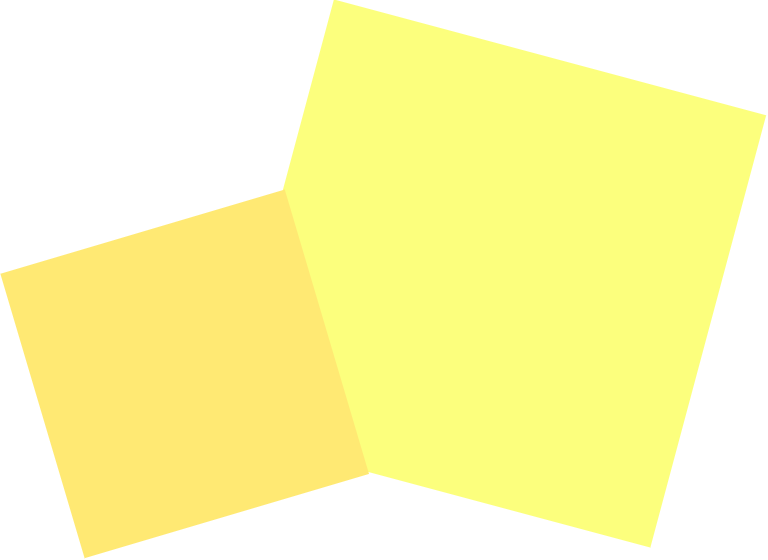
This background is drawn by a Shadertoy shader. Its source:

```glsl
// Two tilted flat squares, amber overlapping lemon, on a white ground.

#define LEMON_CENTER vec2(0.8788, 0.5116)
#define LEMON_HALF 0.3995
#define LEMON_TILT -15.0
#define LEMON_COLOR vec3(0.988, 1.0, 0.49)
#define AMBER_CENTER vec2(0.3298, 0.3324)
#define AMBER_HALF 0.2648
#define AMBER_TILT 16.5
#define AMBER_COLOR vec3(1.0, 0.914, 0.45)
#define GROUND_COLOR vec3(1.0)

// Signed distance to the sides of a square turned by tilt degrees
float squareDistance(vec2 p, vec2 center, float halfSide, float tilt) {
    float angle = radians(tilt);
    vec2 axis = vec2(cos(angle), sin(angle));
    vec2 offset = p - center;
    vec2 local = abs(vec2(dot(offset, axis), dot(offset, vec2(-axis.y, axis.x))));
    return max(local.x, local.y) - halfSide;
}

// Antialiased coverage from a signed distance
float coverage(float distanceToEdge, float pixelSize) {
    return clamp(0.5 - distanceToEdge / pixelSize, 0.0, 1.0);
}

void mainImage(out vec4 fragColor, in vec2 fragCoord) {
    // Canvas height is one unit
    float pixelSize = 1.0 / iResolution.y;
    vec2 p = fragCoord * pixelSize;

    float lemon = squareDistance(p, LEMON_CENTER, LEMON_HALF, LEMON_TILT);
    float amber = squareDistance(p, AMBER_CENTER, AMBER_HALF, AMBER_TILT);

    // Paint from back to front
    vec3 color = GROUND_COLOR;
    color = mix(color, LEMON_COLOR, coverage(lemon, pixelSize));
    color = mix(color, AMBER_COLOR, coverage(amber, pixelSize));
    fragColor = vec4(color, 1.0);
}
```
